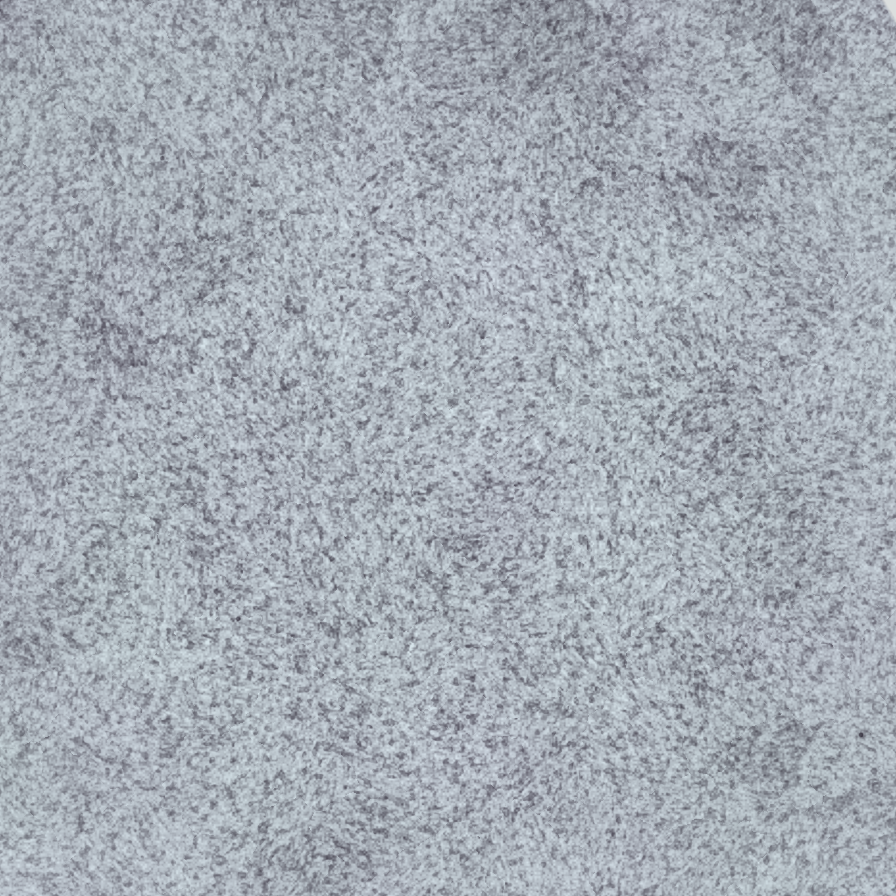
Reproduce this texture procedurally as a WebGL 1 fragment shader.

```glsl
precision highp float;
// Weathered galvanised metal: ragged crystal patches, brushed grain, dark pits and pale scratches.
uniform vec2 u_resolution;

const vec3 SHADOW_ZINC = vec3(0.44, 0.445, 0.488);
const vec3 BRIGHT_ZINC = vec3(0.75, 0.79, 0.82);
const vec3 PALE_CORNER = vec3(0.86, 0.87, 0.87);
const float PATCH_COUNT = 11.0;
const int SCRATCH_COUNT = 24;

float hash(vec2 p) {
  vec3 q = fract(vec3(p.xyx) * 0.1031);
  q += dot(q, q.yzx + 33.33);
  return fract((q.x + q.y) * q.z);
}

vec2 hash2(vec2 p) {
  return vec2(hash(p), hash(p + 71.7));
}

float noise(vec2 p) {
  vec2 cell = floor(p);
  vec2 f = fract(p);
  f = f * f * (3.0 - 2.0 * f);
  float low = mix(hash(cell), hash(cell + vec2(1.0, 0.0)), f.x);
  float high = mix(hash(cell + vec2(0.0, 1.0)), hash(cell + 1.0), f.x);
  return mix(low, high, f.y);
}

float fbm(vec2 p) {
  float sum = 0.0;
  float weight = 0.5;
  for (int i = 0; i < 4; i++) {
    sum += weight * noise(p);
    p = p * 2.03 + 17.3;
    weight *= 0.5;
  }
  return sum / 0.9375;
}

vec2 rotate(vec2 p, float angle) {
  float c = cos(angle);
  float s = sin(angle);
  return vec2(c * p.x - s * p.y, s * p.x + c * p.y);
}

// Crystal patches: x = brightness, y = darkening, z = seed of the nearest one.
vec3 crystalPatches(vec2 p) {
  vec2 base = floor(p);
  vec3 result = vec3(0.0);
  float total = 0.0;
  float nearest = 9.0;
  for (int y = -1; y <= 1; y++) {
    for (int x = -1; x <= 1; x++) {
      vec2 cell = base + vec2(float(x), float(y));
      vec2 offset = cell + hash2(cell) - p;
      float d = dot(offset, offset);
      float weight = exp(-38.0 * d) + 1e-9;
      float dark = step(0.7, hash(cell + 23.1));
      result.xy += weight * vec2(hash(cell + 5.9) - 0.5, dark);
      total += weight;
      if (d < nearest) {
        nearest = d;
        result.z = hash(cell + 41.3);
      }
    }
  }
  return vec3(result.xy / total, result.z);
}

// Short brushed strokes and crumbly flecks, slightly stretched along the patch direction.
float brushedGrain(vec2 uv, float seed) {
  vec2 p = rotate(uv, seed * 6.2832) + seed * 7.0;
  float strokes = noise(p * vec2(150.0, 290.0)) - 0.5;
  float crumbs = 0.65 * noise(uv * 165.0 + 31.0) + 0.35 * noise(p * vec2(210.0, 310.0) + 11.0);
  float pits = 1.0 - smoothstep(0.26, 0.5, crumbs);
  float fine = noise(uv * 430.0) - 0.5;
  return 0.22 * strokes - 0.155 * pits + 0.24 * fine;
}

float scratch(vec2 uv, vec2 centre, float angle, float halfLength, float width) {
  vec2 p = rotate(uv - centre, -angle);
  p.x = max(abs(p.x) - halfLength, 0.0);
  return 1.0 - smoothstep(0.3 * width, width, length(p));
}

float scratches(vec2 uv) {
  float sum = 0.0;
  for (int i = 0; i < SCRATCH_COUNT; i++) {
    vec2 id = vec2(float(i), 12.0);
    float halfLength = mix(0.008, 0.03, hash(id + 3.0));
    float strength = mix(0.3, 1.0, hash(id + 9.0));
    sum += strength * scratch(uv, hash2(id), hash(id + 6.0) * 3.1416, halfLength, 0.003);
  }
  return min(sum, 1.0);
}

// Rare tiny black holes, one candidate per grid cell.
float specks(vec2 p) {
  vec2 cell = floor(p);
  float d = length(fract(p) - 0.2 - 0.6 * hash2(cell));
  return step(0.96, hash(cell + 87.0)) * (1.0 - smoothstep(0.02, 0.05, d));
}

// Flattens the highlights above the knee.
float softenHighlights(float tone, float knee) {
  return min(tone, knee) + 0.62 * max(tone - knee, 0.0);
}

void main() {
  vec2 uv = gl_FragCoord.xy / u_resolution;
  vec2 ragged = vec2(fbm(uv * 24.0), fbm(uv * 24.0 + 53.0)) - 0.5;
  vec3 crystal = crystalPatches((uv + 0.07 * ragged) * PATCH_COUNT);
  float rim = smoothstep(0.25, 0.6, length(uv - vec2(0.5, 0.46)));

  // Broad shading, with darker and smoother patches towards the rim
  float tone = 0.706 + 0.08 * (fbm(uv * 6.0 + 8.0) - 0.5);
  tone += 0.035 * crystal.x - crystal.y * mix(0.012, 0.075, rim);
  tone -= 0.02 * smoothstep(0.65, 1.0, uv.y);
  tone -= 0.06 * (1.0 - smoothstep(0.0, 0.2, length(uv - vec2(0.0, 1.0))));
  tone += brushedGrain(uv, crystal.z) * mix(1.06, 0.82, rim);
  tone = softenHighlights(tone, 0.69);
  tone += 0.06 * scratches(uv) - 0.3 * specks(uv * 14.0);

  // Zinc colours drift slightly between a greenish and a violet grey
  float level = clamp((tone - SHADOW_ZINC.r) / (BRIGHT_ZINC.r - SHADOW_ZINC.r), -0.8, 1.3);
  vec3 color = mix(SHADOW_ZINC, BRIGHT_ZINC, level);
  color.g += 0.025 * (fbm(uv * 7.0 + 90.0) - 0.5);

  float corner = smoothstep(1.982, 1.988, uv.x + 0.6 * uv.y + 0.4);
  gl_FragColor = vec4(mix(color, PALE_CORNER, corner), 1.0);
}
```
